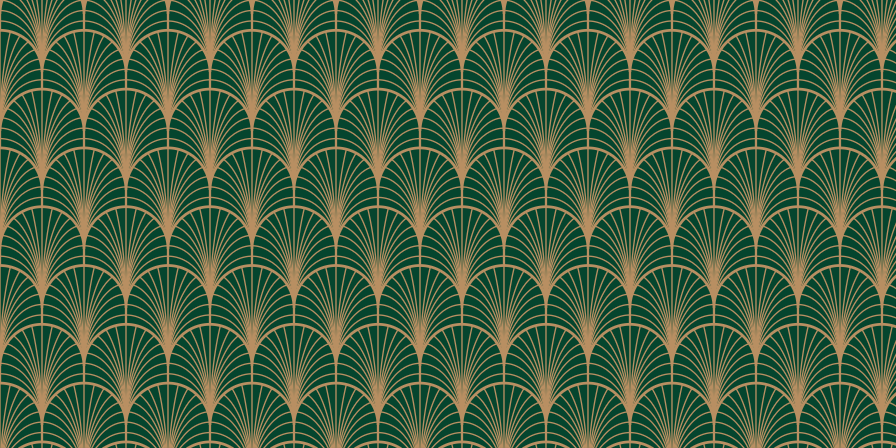
Write a WebGL 2 fragment shader that draws this pattern.

```glsl
#version 300 es
precision highp float;
// Art deco fans in gold on deep green: rows of touching round arches, every
// other row shifted by half a fan. Curved rays spread from a trunk to the arch.
// One unit is half the width of a fan; rows are 1.4 units apart.
uniform vec2 u_resolution;
out vec4 outColor;

// Box-filtered coverage of a line at signed distance d.
float lineCover(float d, float halfWidth, float pixel) {
    float a = clamp(d - 0.5 * pixel, -halfWidth, halfWidth);
    float b = clamp(d + 0.5 * pixel, -halfWidth, halfWidth);
    return (b - a) / pixel;
}

// Horizontal distance to the nearest fan axis of a row.
float axisDistance(float x, float row) {
    return abs(mod(x - row + 1.0, 2.0) - 1.0);
}

// Signed distance to a quarter ellipse that rises from the trunk base
// and levels out at the stem beside the fan.
float rayDistance(vec2 p, float rise) {
    vec2 q = vec2(1.0 - p.x, p.y / rise);
    vec2 gradient = 2.0 * vec2(q.x, q.y / rise);
    return (dot(q, q) - 1.0) / max(length(gradient), 0.001);
}

void main() {
    const float rowStep = 1.4;
    float unitsHigh = 10.667;
    float pixel = unitsHigh / u_resolution.y;
    vec2 p = gl_FragCoord.xy * pixel;
    float depth = unitsHigh - p.y - 0.722;

    // Front row whose arch covers this point
    float row = floor(depth / rowStep);
    float dx = axisDistance(p.x, row);
    float archDepth = row * rowStep + 1.0 - sqrt(max(1.0 - dx * dx, 0.0));
    if (depth < archDepth) row -= 1.0;

    // Fan coordinates: axis at x = 0, arch top at y = 0
    vec2 fan = vec2(axisDistance(p.x, row), row * rowStep - depth);
    vec2 fromBase = fan + vec2(0.0, 1.0 + rowStep);

    // Own arch, arch of the row in front, and the stem joining them
    float bare = 1.0;
    if (fan.y > -1.0)
        bare *= 1.0 - lineCover(length(fan + vec2(0.0, 1.0)) - 1.0, 0.033, pixel);
    else
        bare *= 1.0 - lineCover(1.0 - fan.x, 0.027, pixel);
    float frontArch = length(fromBase - vec2(1.0, 0.0)) - 1.0;
    bare *= 1.0 - lineCover(frontArch, 0.033, pixel);

    // Rays: a straight one on the axis and seven curved ones on each side,
    // placed so that they meet the arch at even angles
    bare *= 1.0 - lineCover(fan.x, 0.016, pixel);
    for (int i = 1; i <= 7; i++) {
        float angle = 0.25 * float(i);
        float endX = sin(angle);
        float rise = (rowStep + cos(angle)) / sqrt(endX * (2.0 - endX));
        bare *= 1.0 - lineCover(rayDistance(fromBase, rise), 0.016, pixel);
    }

    vec3 green = vec3(0.02, 0.27, 0.18);
    vec3 gold = vec3(0.72, 0.56, 0.385);
    outColor = vec4(mix(gold, green, bare), 1.0);
}
```
